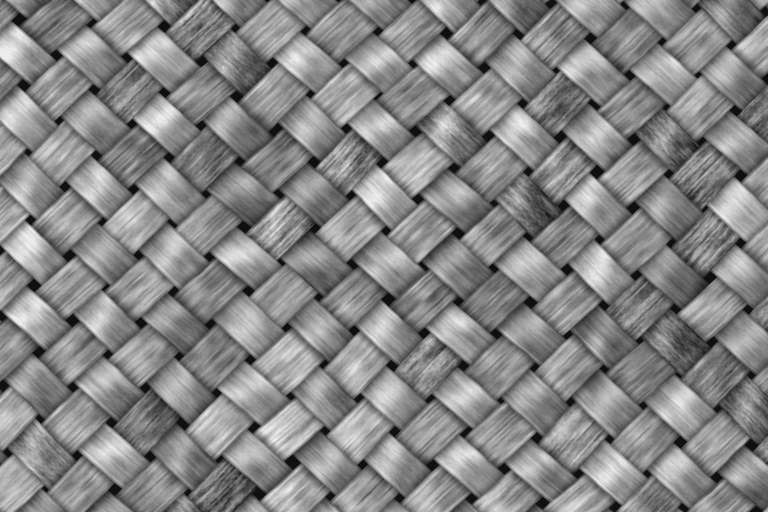
A WebGL 2 fragment shader for this texture:

```glsl
#version 300 es
precision highp float;
// Grey plain weave of flat fibrous strips running diagonally, with dark holes at the crossings.
uniform vec2 u_resolution;
out vec4 outColor;

// Layout, in units of the canvas height
const vec2 ORIGIN = vec2(0.758, 0.482);       // centre of one falling patch
const vec2 COLUMN_STEP = vec2(0.139, -0.0045);
const vec2 ROW_STEP = vec2(0.0064, -0.130);
const float CELL_SIZE = 0.095;                // side of one crossing
const float BEND = 0.07;                      // slow waviness of the strips

// Strips, in units of one crossing
const float FALLING_HALF = 0.415;
const float RISING_HALF = 0.425;
const float WIDTH_JITTER = 0.05;
const float SHIFT_JITTER = 0.06;
const float TILT_JITTER = 0.09;

// Tones
const float HOLE_TONE = 0.06;
const float FALLING_TONE = 0.54;
const float RISING_TONE = 0.57;
const float TONE_JITTER = 0.22;
const float FALLING_GLOW = 0.27;
const float RISING_GLOW = 0.07;
const float FALLING_GRAIN = 0.20;
const float RISING_GRAIN = 0.42;
const float MOTTLE = 0.16;

float hash(vec2 p) {
    return fract(sin(dot(p, vec2(127.1, 311.7))) * 43758.5);
}

float noise(vec2 p) {
    vec2 i = floor(p), f = fract(p);
    f = f * f * (3.0 - 2.0 * f);
    return mix(mix(hash(i), hash(i + vec2(1, 0)), f.x),
               mix(hash(i + vec2(0, 1)), hash(i + vec2(1, 1)), f.x), f.y);
}

// One strip family: x is the position along it, y across. Returns tone and coverage.
vec2 strip(vec2 pos, float halfWidth, float base, float glow, float grain, float seed, float pixel) {
    // Visible patches sit at every second crossing of a lane
    float lane = round(pos.y);
    float patchIndex = 2.0 * round((pos.x - lane) * 0.5) + lane;
    vec2 id = vec2(patchIndex, lane) + seed;
    float h1 = hash(id), h2 = hash(id + 17.3), h3 = hash(id + 41.9);
    float s = pos.x - patchIndex;
    float t = pos.y - lane + SHIFT_JITTER * (h2 - 0.5) + TILT_JITTER * (h3 - 0.5) * s;
    t += 0.012 * (noise(vec2(s * 6.0, h1 * 90.0)) - 0.5);
    halfWidth += WIDTH_JITTER * (h1 - 0.5);
    float coverage = 1.0 - smoothstep(-pixel, pixel, abs(t) - halfWidth);

    // Base tone, skewed highlight and random lengthwise slope
    float tone = base + TONE_JITTER * (hash(id + 73.1) - 0.5);
    float g = (s + 0.17 + 0.22 * (h2 - 0.5) + 0.7 * (h3 - 0.4) * t) / 0.27;
    tone += glow * (exp(-g * g) - 0.25);
    tone += 0.16 * (h1 - 0.5) * s - 0.10 * (h3 - 0.3) * t;

    // Fibres: coarse and fine streaks, then stains and specks
    vec2 offset = vec2(h1, h2) * 80.0;
    float fibre = 0.6 * noise(vec2(s * 1.6, t * 25.0) + offset)
                + 0.4 * noise(vec2(s * 3.0, t * 11.0) + offset.yx) - 0.5;
    float worn = smoothstep(0.82, 0.95, h3);
    tone += grain * fibre * (0.85 + 0.5 * worn);
    tone += MOTTLE * (noise(vec2(s * 3.5, t * 4.5) + offset) - 0.5);
    tone += (0.06 + 0.10 * worn) * (noise(vec2(s * 16.0, t * 30.0) + offset) - 0.5) - 0.10 * worn;

    // Shadow where the patch dives under its neighbours, thin rims on the sides
    tone *= mix(0.48, 1.0, 1.0 - smoothstep(0.40, 0.66, abs(s)));
    tone *= 1.0 - 0.32 * smoothstep(-0.06, 0.0, abs(t) - halfWidth);
    tone += 0.05 * smoothstep(0.05, 0.0, abs(t + halfWidth - 0.07));
    return vec2(tone, coverage);
}

void main() {
    vec2 p = gl_FragCoord.xy / u_resolution.y;
    float pixel = 0.7 / (u_resolution.y * CELL_SIZE);

    // Lattice coordinates turned into positions along the two strip directions
    vec2 q = inverse(mat2(COLUMN_STEP, ROW_STEP)) * (p - ORIGIN);
    q += BEND * (vec2(noise(p * 5.0), noise(p * 5.0 + 31.7)) - 0.5);
    vec2 weave = vec2(q.x + q.y, q.x - q.y);

    vec2 falling = strip(weave, FALLING_HALF, FALLING_TONE, FALLING_GLOW, FALLING_GRAIN, 5.0, pixel);
    // The rising family shows at the odd crossings, hence the shift by one
    vec2 rising = strip(weave.yx + vec2(1, 0), RISING_HALF, RISING_TONE, RISING_GLOW,
                        RISING_GRAIN, 203.0, pixel);

    // Over and under alternate like a checkerboard
    vec2 cell = round(weave);
    bool fallingOnTop = mod(cell.x + cell.y, 2.0) < 0.5;
    vec2 upper = fallingOnTop ? falling : rising;
    vec2 lower = fallingOnTop ? rising : falling;
    float tone = mix(HOLE_TONE, lower.x, lower.y);
    tone = mix(tone, upper.x, upper.y);

    // Uneven light over the whole mat
    tone *= 0.95 + 0.14 * noise(p * 2.3 + 9.0);
    outColor = vec4(vec3(clamp(tone, 0.03, 0.93)), 1.0);
}
```
